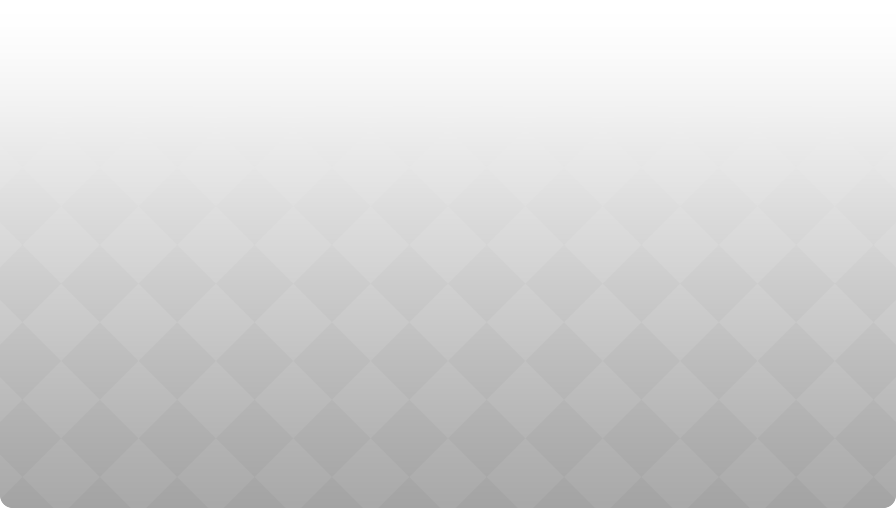
Give the GLSL for this background, as a Shadertoy shader.

```glsl
// White-to-grey vertical fade over a faint diamond checker, on a panel with rounded corners.

// Signed distance to a rounded box centred on the origin.
float roundedBox(vec2 p, vec2 halfSize, float radius) {
    vec2 q = abs(p) - halfSize + radius;
    return length(max(q, 0.0)) + min(max(q.x, q.y), 0.0) - radius;
}

// Coverage of light diamonds, which touch at their tips.
float diamonds(vec2 p, float period, float pixel) {
    vec2 cell = abs(mod(p + 0.5 * period, period) - 0.5 * period);
    float dist = (cell.x + cell.y - 0.5 * period) * 0.7071;
    return 1.0 - smoothstep(-0.7 * pixel, 0.7 * pixel, dist);
}

void mainImage(out vec4 fragColor, in vec2 fragCoord) {
    float pixel = 1.0 / iResolution.y;
    vec2 p = fragCoord * pixel;
    vec2 size = vec2(iResolution.x * pixel, 1.0);
    float depth = 1.0 - p.y;

    // Gradient: soft start at the top, nearly linear, easing off at the bottom
    float grey = 1.0 - 0.42 * depth + 0.04 * (1.0 - exp(-depth / 0.1));
    grey += 0.03 * pow(depth, 4.0);

    // Checker: fades in downward
    float light = diamonds(p - vec2(0.5 * size.x, 0.2133), 0.1523, pixel);
    grey += 0.0105 * (2.0 * light - 1.0) * smoothstep(0.18, 0.68, depth);

    // Panel corners on white
    float edge = roundedBox(p - 0.5 * size, 0.5 * size, 0.025);
    grey = mix(grey, 1.0, smoothstep(-0.5 * pixel, 0.5 * pixel, edge));

    fragColor = vec4(vec3(grey), 1.0);
}
```
